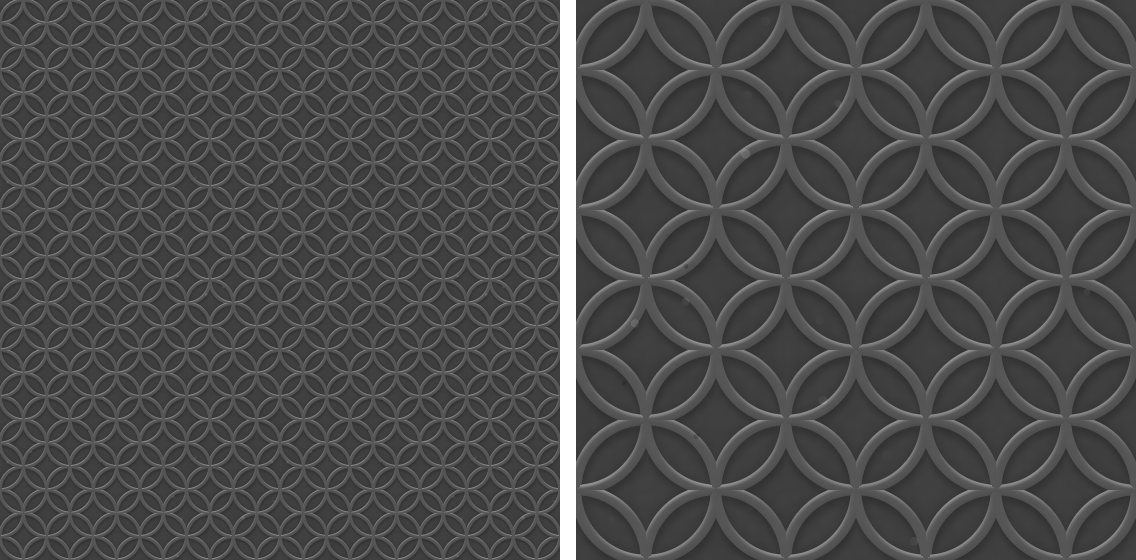
Left: the whole. Right: its middle third, enlarged.
A Shadertoy shader for this pattern:

```glsl
// Dark embossed lattice of overlapping circles: two square grids of touching
// rings, offset by half a period, form petals and concave diamonds.
// Rounded rings are lit from above over a shaded floor with sparse wrapped wear.

#define REPEATS 12.0        // circles across and down
#define WEAR_PERIOD 6.0     // circles before the wear repeats; divides REPEATS
#define HALF_WIDTH 0.038    // half ring width, in periods
#define FLOOR_TONE 0.250
#define RING_TONE 0.335
#define HIGHLIGHT 0.18
#define OCCLUSION 0.032
#define SHADOW 0.026
#define SPECK_SHARE 0.25
#define LIGHT_DIR vec2(-0.2, 0.98)

const float TAU = 6.28318;

vec2 hash2(vec2 c) {
    vec2 k = vec2(dot(c, vec2(127.1, 311.7)), dot(c, vec2(269.5, 183.3)));
    return fract(sin(k) * 4375.85);
}

// Wrapping cellular noise: distance to the nearest point, and its two randoms
vec3 cellular(vec2 p, float period) {
    vec2 base = floor(p);
    vec3 nearest = vec3(9.0, 0.0, 0.0);
    for (int y = -1; y <= 1; y++)
    for (int x = -1; x <= 1; x++) {
        vec2 cell = base + vec2(x, y);
        vec2 id = mod(cell, period);
        float dist = length(cell + 0.15 + 0.7 * hash2(id) - p);
        if (dist < nearest.x) nearest = vec3(dist, hash2(id + 71.0));
    }
    return nearest;
}

// Rings around integer points: signed distance in x, outward direction in yz
vec3 ringGrid(vec2 p) {
    vec2 q = fract(p + 0.5) - 0.5;
    float r = length(q);
    return vec3(r - 0.5, q / max(r, 0.001));
}

vec3 nearestRing(vec2 p) {
    vec3 a = ringGrid(p), b = ringGrid(p + 0.5);
    return abs(a.x) < abs(b.x) ? a : b;
}

// Slow tonal drift with whole wave counts per wear period
float drift(vec2 p) {
    vec2 w = p * TAU / WEAR_PERIOD;
    return (sin(3.0 * w.x + 2.0 * sin(2.0 * w.y)) +
            sin(5.0 * w.y - 2.0 * w.x + sin(4.0 * w.x)) +
            sin(7.0 * w.x + 6.0 * w.y)) / 3.0;
}

void mainImage(out vec4 fragColor, in vec2 fragCoord) {
    vec2 p = fragCoord / iResolution.xy * REPEATS;
    float pixel = REPEATS / min(iResolution.x, iResolution.y);

    vec3 ring = nearestRing(p);
    float dist = abs(ring.x);
    float gap = max(dist - HALF_WIDTH, 0.0);
    float mottle = drift(p);

    // Floor: contact shading, cast shadow and soft mottling
    float casterDist = abs(nearestRing(p + 0.055 * LIGHT_DIR).x);
    float shade = 1.0 - smoothstep(0.0, 2.0 * HALF_WIDTH, casterDist);
    float ground = FLOOR_TONE - OCCLUSION * exp(-gap / 0.045) - SHADOW * shade;
    ground += 0.005 * mottle + 0.010 * (0.5 - cellular(p * 3.0, WEAR_PERIOD * 3.0).x);

    // Ring: rounded section with a bright edge toward the light
    float lit = clamp(ring.x / HALF_WIDTH, -1.0, 1.0) * dot(ring.yz, LIGHT_DIR);
    float metal = RING_TONE + 0.035 * lit;
    metal += HIGHLIGHT * (1.0 + 0.2 * mottle) * smoothstep(0.1, 0.85, lit);

    float cover = clamp((HALF_WIDTH - dist) / pixel + 0.5, 0.0, 1.0);
    float tone = mix(ground, metal, cover);

    // Wear: fine grain, and small light or dark specks caught along the rings
    tone += 0.012 * (0.45 - cellular(p * 10.0, WEAR_PERIOD * 10.0).x);
    vec3 speck = cellular(p * 2.0, WEAR_PERIOD * 2.0);
    float radius = mix(0.03, 0.07, speck.z);
    float mark = 1.0 - smoothstep(radius - pixel, radius + pixel, speck.x);
    mark *= step(speck.y, SPECK_SHARE) * exp(-gap / 0.04);
    tone += mark * (speck.z > 0.4 ? 0.08 : -0.07);

    fragColor = vec4(vec3(tone), 1.0);
}
```
